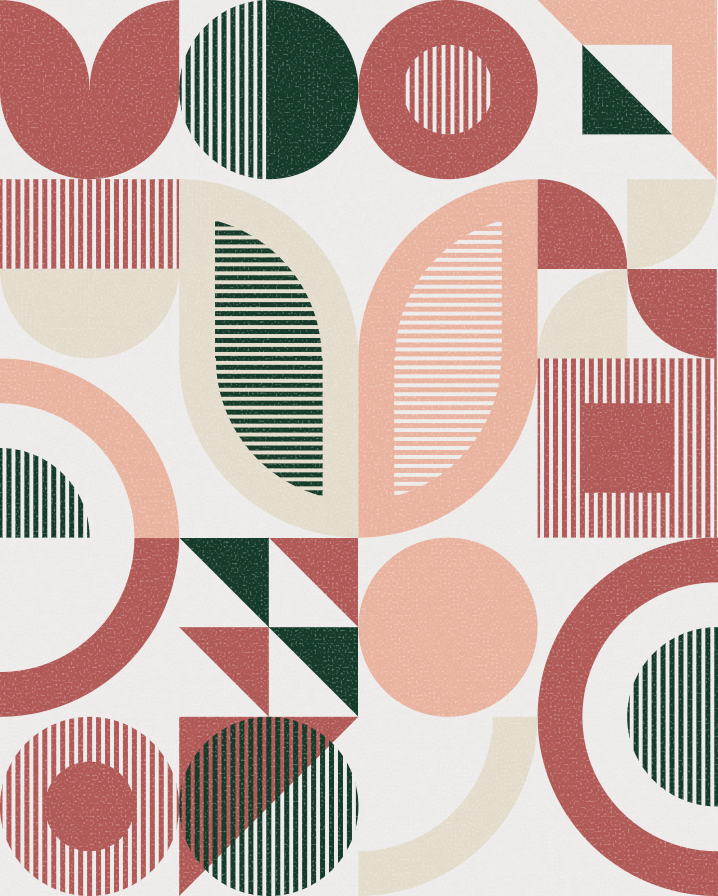
A WebGL 1 fragment shader for this background:

```glsl
precision highp float;
// Geometric print on a 4 by 5 grid of cells: discs, rings, leaves, triangles
// and pinstripes, each a signed distance inked in turn onto pale paper.
// Gradient noise adds the speckled grain of the ink.

uniform vec2 u_resolution;

#define ROWS 5.0
#define PITCH 0.05        // stripe spacing, in cells
#define DUTY 0.56         // inked share of each stripe
#define GRAIN_SCALE 83.0
#define GRAIN_AMOUNT 0.30
#define PAPER vec3(0.932, 0.926, 0.920)
#define RED   vec3(0.695, 0.355, 0.345)
#define PEACH vec3(0.915, 0.705, 0.625)
#define GREEN vec3(0.085, 0.235, 0.165)
#define BEIGE vec3(0.895, 0.865, 0.805)

float pixel;              // size of one pixel, in cells
vec3 color = PAPER;

// Paint a shape given by its signed distance
void ink(float d, vec3 tint) {
  color = mix(color, tint, clamp(0.5 - d / pixel, 0.0, 1.0));
}

// Distance functions
float disc(vec2 p, float r) { return length(p) - r; }

float box(vec2 p, vec2 halfSize) {
  vec2 d = abs(p) - halfSize;
  return max(d.x, d.y);
}

float ring(vec2 p) {
  return abs(length(p) - 0.875) - 0.125;
}

float stripes(float x) {
  return (abs(fract(x / PITCH + 0.5) - 0.5) - 0.5 * DUTY) * PITCH;
}

// Two opposed arcs between upright sides
float leaf(vec2 p, float r, float halfWidth) {
  vec2 q = p.y < 0.0 ? p : -p;
  return max(disc(q + vec2(0.5, 0.0), r), abs(p.x) - halfWidth);
}

// Gradient noise
vec2 gradient(vec2 i) {
  float h = fract(sin(dot(i, vec2(127.1, 311.7))) * 43758.5);
  return vec2(cos(6.2832 * h), sin(6.2832 * h));
}

float noise(vec2 p) {
  vec2 i = floor(p), f = fract(p), e = vec2(1.0, 0.0);
  vec2 w = f * f * (3.0 - 2.0 * f);
  float a = dot(gradient(i), f);
  float b = dot(gradient(i + e), f - e);
  float c = dot(gradient(i + e.yx), f - e.yx);
  float d = dot(gradient(i + 1.0), f - 1.0);
  return mix(mix(a, b, w.x), mix(c, d, w.x), w.y);
}

void main() {
  // Cell coordinates, counted from the top left
  pixel = ROWS / u_resolution.y;
  vec2 p = vec2(gl_FragCoord.x, u_resolution.y - gl_FragCoord.y) * pixel;
  vec2 whole = vec2(0.5), quarter = vec2(0.25), q;
  float upright = stripes(p.x);

  // Top row: twin lobes, half-striped disc, ringed disc, cut corner
  q = p - vec2(0.5);
  float lobes = disc(vec2(0.5 - abs(q.x), q.y), 0.5);
  ink(max(q.y < 0.0 ? lobes : disc(q, 0.5), box(q, whole)), RED);
  q = p - vec2(1.5, 0.5);
  ink(max(disc(q, 0.5), min(upright, -q.x - 0.015)), GREEN);
  q = p - vec2(2.5, 0.5);
  ink(disc(q, 0.5), RED);
  ink(max(disc(q, 0.25), -upright), PAPER);
  q = p - vec2(3.5, 0.5);
  float diagonal = (q.y - q.x) * 0.7071, window = box(q, quarter);
  ink(max(max(diagonal, box(q, whole)), -window), PEACH);
  ink(max(-diagonal, window), GREEN);

  // Striped band over a bowl
  ink(max(box(p - vec2(0.5, 1.25), vec2(0.5, 0.25)), upright), RED);
  ink(max(disc(p - vec2(0.5, 1.5), 0.5), 1.5 - p.y), BEIGE);

  // Mirrored leaves with level stripes
  q = p - vec2(1.5, 2.0);
  ink(leaf(q, 1.0, 0.5), BEIGE);
  ink(max(leaf(q, 0.795, 0.3), stripes(p.y)), GREEN);
  q = vec2(2.5 - p.x, p.y - 2.0);
  ink(leaf(q, 1.0, 0.5), PEACH);
  ink(max(leaf(q, 0.795, 0.3), -stripes(p.y + 0.5 * PITCH)), PAPER);

  // Four petals, then a square on stripes
  q = p - vec2(3.5, 1.5);
  vec2 s = q.y < 0.0 ? q : -q;
  float frame = box(q, whole);
  ink(max(max(disc(s + vec2(0.5, 0.0), 0.5), s.x), frame), RED);
  ink(max(max(disc(s + vec2(0.0, 0.5), 0.5), -s.x), frame), BEIGE);
  q = p - vec2(3.5, 2.5);
  ink(max(box(q, whole), min(upright, box(q, quarter))), RED);

  // Half rings at the left and right edges
  q = p - vec2(0.0, 3.0);
  ink(ring(q), q.y < 0.0 ? PEACH : RED);
  ink(max(max(disc(q, 0.5), q.y), upright), GREEN);
  q = p - vec2(4.0);
  ink(ring(q), RED);
  ink(max(disc(q, 0.5), upright), GREEN);

  // Four triangles and a plain disc
  q = p - vec2(1.0, 3.0);
  vec2 t = mod(q, 0.5), id = floor(q * 2.0);
  float triangle = max((t.y - t.x) * 0.7071, box(t - 0.25, quarter));
  ink(max(triangle, box(q - 0.5, whole)), mod(id.x + id.y, 2.0) < 0.5 ? GREEN : RED);
  ink(disc(p - vec2(2.5, 3.5), 0.5), PEACH);

  // Bottom row: striped target, disc over a triangle, quarter ring
  q = p - vec2(0.5, 4.5);
  ink(max(disc(q, 0.5), min(upright, disc(q, 0.25))), RED);
  q = p - vec2(1.5, 4.5);
  ink(max(box(q, whole), (q.x + q.y) * 0.7071), RED);
  ink(max(disc(q, 0.5), upright), GREEN);
  q = p - vec2(2.0, 4.0);
  ink(max(ring(q), max(-q.x, -q.y)), BEIGE);

  // Pale specks in the ink and a faint mottling overall
  float grain = noise(p * GRAIN_SCALE + 0.37);
  color = mix(color, PAPER, GRAIN_AMOUNT * smoothstep(0.05, 0.6, grain));
  color += 0.02 * grain + 0.008 * noise(p * 21.0);
  gl_FragColor = vec4(color, 1.0);
}
```
